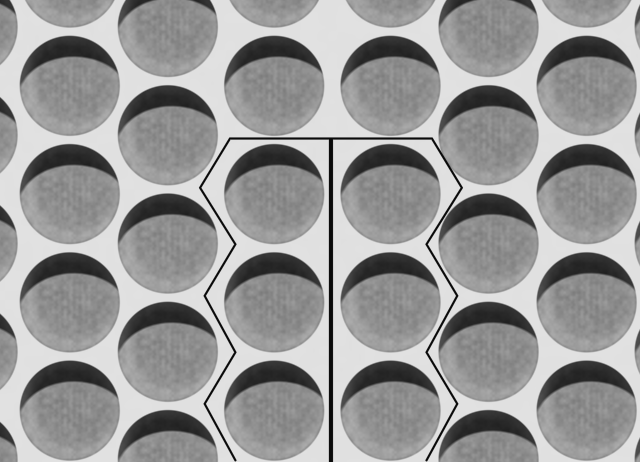
Reproduce this pattern procedurally as a Shadertoy shader.

```glsl
// Grey sheet of staggered round holes, each with a dark crescent of shade at its
// upper rim and a mottled floor. Columns are spaced outward from a thick centre
// line, which is framed by a mirrored zigzag outline with a flat top.

float hash(vec2 p) {
    return fract(sin(dot(p, vec2(127.1, 311.7))) * 43758.5453);
}

float noise(vec2 p) {
    vec2 i = floor(p), f = fract(p);
    f = f * f * (3.0 - 2.0 * f);
    return mix(mix(hash(i), hash(i + vec2(1, 0)), f.x),
               mix(hash(i + vec2(0, 1)), hash(i + vec2(1, 1)), f.x), f.y);
}

float segment(vec2 p, vec2 a, vec2 b) {
    vec2 ab = b - a;
    return length(p - a - ab * clamp(dot(p - a, ab) / dot(ab, ab), 0.0, 1.0));
}

// Zigzag corner k: distance from the centre line, and depth
vec2 corner(int k) {
    if (k == 0) return vec2(1.215, 1.667);
    float odd = float(k % 2);
    float reach = k == 1 ? 1.575 : mix(1.15, 1.52, odd);
    return vec2(reach, 1.64 + 0.65 * float(k) - 0.03 * odd);
}

// Tone inside a hole, p measured from its centre with y pointing down
float holeTone(vec2 p, float seed) {
    float r = length(p);
    float grain = noise(p * 17.0 + 40.0) + 0.5 * noise(p * 34.0 + 90.0) - 0.75;

    // Floor: lighter ring at lower left, faint upright streaks in the middle
    float tone = mix(0.55, 0.635, smoothstep(0.4, 0.57, length(p - vec2(0.07, -0.05))));
    tone += 0.075 * grain + 0.012 * (seed - 0.5);
    tone += 0.016 * sin(p.x * 88.0) * smoothstep(0.42, 0.1, r);
    tone -= 0.08 * smoothstep(0.565, 0.6, r);

    // Crescent: everything above a wide ellipse, paler at the rim and left tip
    float floorEdge = length((p - vec2(0.05, 0.15)) / vec2(0.665, 0.5));
    float shade = mix(0.145, 0.205, smoothstep(0.44, 0.59, r)) + 0.03 * grain;
    shade += 0.1 * smoothstep(-0.38, -0.6, p.x);
    float shaded = smoothstep(0.965, 1.035, floorEdge) * smoothstep(0.06, -0.06, p.y);
    return mix(tone, shade, shaded);
}

void mainImage(out vec4 fragColor, in vec2 fragCoord) {
    // Canvas is 5.56 units high, origin moved to the upper left
    float px = 5.56 / iResolution.y;
    vec2 q = vec2(fragCoord.x, iResolution.y - fragCoord.y) * px;
    float tone = 0.88 + 0.008 * (noise(q * 9.0) - 0.5);

    // Four hole columns on each side, odd ones shifted by half a step
    for (int k = 0; k < 8; k++) {
        float n = float(k / 2);
        float x = k % 2 == 0 ? 3.3 - 1.23 * n - (n == 1.0 ? 0.05 : 0.0)
                             : 4.7 + 1.18 * n;
        float y = q.y + 0.27 - 0.595 * mod(n, 2.0) + 0.65;
        vec2 local = vec2(q.x - x, mod(y, 1.303) - 0.65);
        float seed = hash(vec2(float(k), floor(y / 1.303)));
        float cover = smoothstep(px, -px, length(local) - 0.602);
        if (cover > 0.0) tone = mix(tone, holeTone(local, seed), cover);
    }

    // Thin mirrored outline and the thick centre line
    vec2 m = vec2(abs(q.x - 3.983), q.y);
    float line = segment(m, vec2(0.0, 1.667), corner(0));
    for (int k = 0; k < 6; k++)
        line = min(line, segment(m, corner(k), corner(k + 1)));
    line -= 0.013;
    line = min(line, max(m.x - 0.025, 1.66 - m.y));
    tone = mix(tone, 0.04, smoothstep(0.7 * px, -0.7 * px, line));

    fragColor = vec4(vec3(tone), 1.0);
}
```
